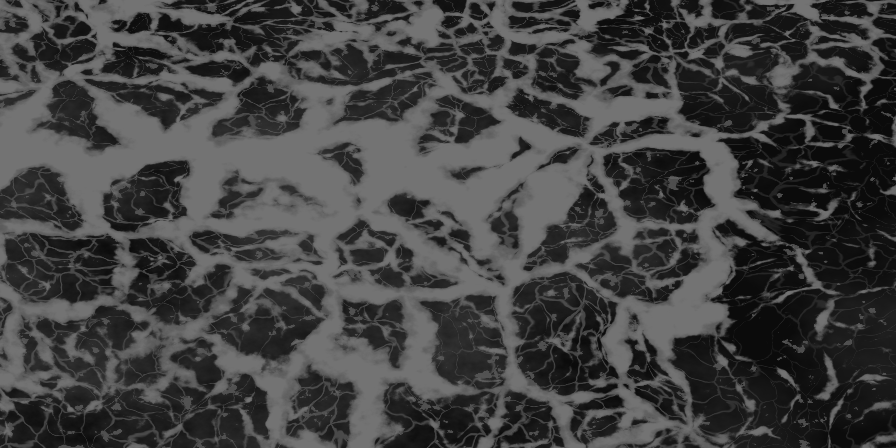
Reproduce this texture procedurally as a WebGL 2 fragment shader.

```glsl
#version 300 es
precision highp float;
// Sea foam on dark water, seen from above in grey tones.
// Warped Voronoi borders form the foam net; a density field widens them into
// solid bands or thins them to broken threads, and noise frays the edges.
uniform vec2 u_resolution;
out vec4 fragColor;

const float WATER_DEEP = 0.045;
const float WATER_HAZY = 0.205;
const float FOAM_THIN = 0.36;
const float FOAM_THICK = 0.45;

vec2 hash2(vec2 p) {
  vec3 a = fract(p.xyx * vec3(0.1031, 0.1030, 0.0973));
  a += dot(a, a.yzx + 33.33);
  return fract((a.xx + a.yz) * a.zy);
}

float valueNoise(vec2 p) {
  vec2 cell = floor(p), t = fract(p);
  t = t * t * (3.0 - 2.0 * t);
  float low = mix(hash2(cell).x, hash2(cell + vec2(1, 0)).x, t.x);
  float high = mix(hash2(cell + vec2(0, 1)).x, hash2(cell + vec2(1, 1)).x, t.x);
  return mix(low, high, t.y);
}

// Fractal noise centred on zero.
float fbm(vec2 p) {
  float sum = 0.0, gain = 0.5;
  for (int i = 0; i < 5; i++) {
    sum += gain * (valueNoise(p) - 0.5);
    p = mat2(1.6, 1.2, -1.2, 1.6) * p + 7.3;
    gain *= 0.5;
  }
  return sum;
}

vec2 warp(vec2 p, float amount) {
  return p + amount * vec2(fbm(p + 3.7), fbm(p + 41.2));
}

// Distance to the nearest Voronoi border.
float cellBorder(vec2 p) {
  vec2 base = floor(p), f = fract(p), nearest = vec2(0);
  float best = 9.0, border = 9.0;
  for (int y = -1; y <= 1; y++)
    for (int x = -1; x <= 1; x++) {
      vec2 g = vec2(x, y), r = g + hash2(base + g) - f;
      if (dot(r, r) < best) { best = dot(r, r); nearest = r; }
    }
  for (int y = -2; y <= 2; y++)
    for (int x = -2; x <= 2; x++) {
      vec2 g = vec2(x, y), r = g + hash2(base + g) - f, d = r - nearest;
      if (dot(d, d) > 1e-5) border = min(border, dot(0.5 * (r + nearest), normalize(d)));
    }
  return border;
}

float bump(float x, float width) {
  return exp(-x * x / (width * width));
}

// Half width of the foam strands: a broad band, a lower limb and a curved rim.
float foamWidth(vec2 p, float churned) {
  float band = bump(p.y - 0.66 + 0.06 * p.x, 0.11) * (1.0 - smoothstep(1.1, 1.45, p.x));
  float limb = bump(p.x - 0.85, 0.14) * (1.0 - smoothstep(0.4, 0.7, p.y));
  float rim = bump(length((p - vec2(1.2, 0.5)) / vec2(0.42, 0.28)) - 1.0, 0.17)
            * smoothstep(1.2, 1.45, p.x);
  return mix(0.012, 0.07, churned) + 0.19 * band + 0.08 * limb + 0.17 * rim
       + 0.24 * churned * fbm(p * 3.0 + 11.0);
}

void main() {
  vec2 p = gl_FragCoord.xy / u_resolution.y;
  float pixel = 1.0 / u_resolution.y;
  vec2 bent = warp(p * 3.0, 0.3) / 3.0;
  float churned = 1.0 - smoothstep(1.4, 1.72, bent.x + 0.1 * bent.y);
  float far = smoothstep(0.72, 0.98, p.y);

  // Cells shrink and flatten toward the top.
  vec2 net = vec2(p.x * 4.4, p.y * 4.6 + 2.2 * p.y * p.y);
  vec2 warped = warp(warp(net, 0.9) * 3.0, 0.45) / 3.0;
  float fray = fbm(p * vec2(20.0, 26.0));
  float flecks = fbm(p * vec2(38.0, 55.0) + 5.0);

  // Main strands, smaller side strands and hair-thin threads.
  float mainFoam = foamWidth(bent, churned) - cellBorder(warped)
                 + (0.18 + 0.2 * far) * fray + 0.06 * flecks;
  float sideWidth = -0.01 + 0.05 * churned + 0.07 * far + 0.4 * fbm(p * 5.0 + 23.0);
  float sideFoam = (sideWidth - cellBorder(warped * 2.3 + 9.0) + 0.25 * flecks) / 2.3;
  float thread = 0.025 + 0.12 * fbm(p * 7.0 + 61.0) - cellBorder(warp(warped * 3.6, 0.5) + 4.0);
  float foamDepth = max(mainFoam, sideFoam);
  float soft = 0.014 + 4.0 * pixel;
  float foam = smoothstep(-soft, soft, foamDepth);
  float threads = smoothstep(-0.04, 0.03, thread) * (0.3 + 0.4 * churned);
  float specks = smoothstep(0.21, 0.26, flecks + 0.04 * churned) * 0.8;

  // Water carries milky haze under the churned part.
  float haze = clamp(0.08 + 0.45 * churned + 1.5 * fbm(p * vec2(3.0, 4.5) + 31.0)
             + 0.5 * flecks * (0.3 + churned), 0.0, 1.0);
  haze *= 1.0 - 0.5 * far;
  float water = mix(WATER_DEEP, WATER_HAZY, haze);
  float thickness = smoothstep(-0.02, 0.1, foamDepth + 0.12 * flecks + 0.1 * fray);
  float foamTone = mix(FOAM_THIN, FOAM_THICK, thickness);

  float tone = mix(water, FOAM_THIN, max(threads, specks));
  tone = mix(tone, foamTone, foam);
  fragColor = vec4(vec3(tone), 1.0);
}
```
